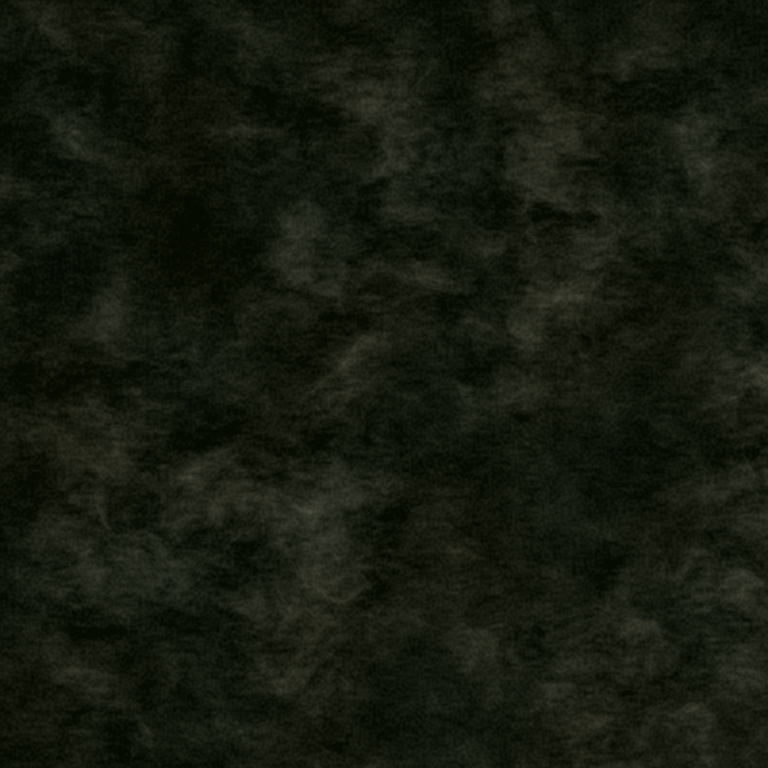
This texture is drawn by a WebGL 2 fragment shader. Its source:

```glsl
#version 300 es
precision highp float;

uniform vec2 u_resolution;
out vec4 outColor;

#define SHADOW vec3(0.040, 0.060, 0.020)
#define HIGHLIGHT vec3(0.190, 0.200, 0.150)
#define BASE_LEVEL 0.265
#define CONTRAST 0.32
#define BLOTCH_SCALE vec2(4.4, 2.5)
#define WISP_SCALE vec2(9.0, 13.0)
#define FIBRE_SCALE vec2(45.0, 115.0)
#define GRAIN_SCALE 200.0
#define WARP 0.017
#define FBM_GAIN 0.68
#define NOISE_NORM 4.6
#define FBM_NORM 3.5

uint hash(ivec2 cell) {
    uvec2 q = uvec2(cell) * uvec2(1597u, 3813u);
    uint h = (q.x ^ (q.y << 16) ^ (q.y >> 3)) * 73244u + 40503u;
    h = (h ^ (h >> 15)) * 668265u;
    h = (h ^ (h >> 13)) * 974711u;
    return h ^ (h >> 16);
}

vec2 gradientAt(ivec2 cell) {
    float angle = float(hash(cell) & 65535u) * 6.28319 / 65536.0;
    return vec2(cos(angle), sin(angle));
}

float gradientNoise(vec2 p) {
    ivec2 i = ivec2(floor(p));
    vec2 f = fract(p);
    vec2 w = f * f * f * (f * (f * 6.0 - 15.0) + 10.0);
    float a = dot(gradientAt(i), f);
    float b = dot(gradientAt(i + ivec2(1, 0)), f - vec2(1, 0));
    float c = dot(gradientAt(i + ivec2(0, 1)), f - vec2(0, 1));
    float d = dot(gradientAt(i + ivec2(1, 1)), f - vec2(1, 1));
    return mix(mix(a, b, w.x), mix(c, d, w.x), w.y);
}

float fbm(vec2 p, int octaves) {
    const mat2 turn = mat2(0.96, 0.28, -0.28, 0.96);
    float sum = 0.0, amplitude = 1.0;
    for (int i = 0; i < octaves; i++) {
        sum += amplitude * gradientNoise(p);
        amplitude *= FBM_GAIN;
        p = turn * p * 2.03 + 17.3;
    }
    return sum * FBM_NORM;
}

vec2 warpOffset(vec2 p) {
    vec2 broad = vec2(gradientNoise(p * 7.0 + 31.0), gradientNoise(p * 7.0 + 67.0));
    vec2 tight = vec2(gradientNoise(p * 24.0 + 11.0), gradientNoise(p * 24.0 + 83.0));
    return WARP * (2.0 * broad + tight);
}

void main() {
    vec2 p = gl_FragCoord.xy / min(u_resolution.x, u_resolution.y);
    vec2 q = p + warpOffset(p);

    // Broad light and soft upright blotches
    float light = 0.7 * (p.x - 0.5) - 0.45 * (p.y - 0.5);
    float blotch = fbm(q * BLOTCH_SCALE + 5.7, 4);

    // Ragged wisps, stronger where the blotches are pale
    float wisp = fbm(q * WISP_SCALE + 43.0, 5);
    float pale = smoothstep(-1.0, 1.4, blotch + light);
    float wispStrength = mix(0.3, 0.7, pale);

    // Short thin creases inside the pale wisps
    float crease = gradientNoise(q * vec2(22.0, 15.0) + 91.0) / 0.07;
    float streak = exp(-crease * crease) * smoothstep(0.2, 1.6, wisp + 0.6 * blotch);

    // Crosswise fibres and fine grain
    float fibre = gradientNoise(p * FIBRE_SCALE + 7.0) * NOISE_NORM;
    float grain = gradientNoise(p * GRAIN_SCALE + 3.0) * NOISE_NORM;

    float tone = light + 0.36 * blotch + wispStrength * wisp + 0.45 * streak;
    tone += mix(0.16, 0.26, pale) * fibre + 0.24 * grain - 0.03;

    // Olive black to grey, with a faint drift in hue
    float level = max(BASE_LEVEL + CONTRAST * tone, -0.12);
    vec3 color = mix(SHADOW, HIGHLIGHT, level);
    float hue = 0.7 * gradientNoise(p * 6.0 + 59.0) + 0.7 * gradientNoise(p * 150.0 + 23.0);
    color += vec3(0.012, -0.002, -0.010) * hue;
    outColor = vec4(clamp(color, 0.0, 1.0), 1.0);
}
```
